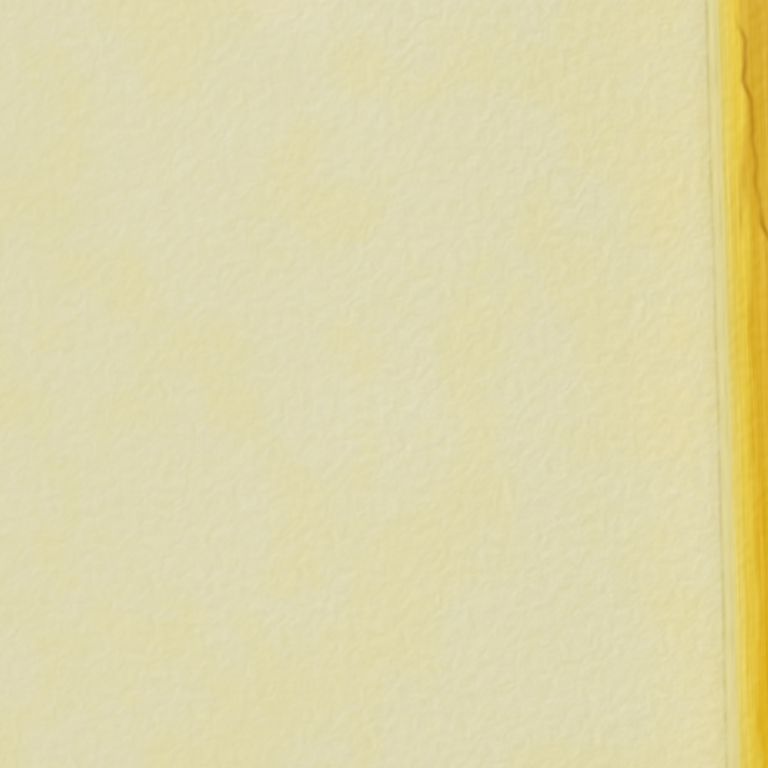
Write a WebGL 1 fragment shader that draws this texture.

```glsl
precision highp float;
// Pale cream paper with fine embossed grain, bordered on the right by a slanted golden wood edge.

uniform vec2 u_resolution;

float hash(vec2 p) {
  return fract(sin(dot(p, vec2(127.1, 311.7))) * 43758.5453);
}

float noise(vec2 p) {
  vec2 i = floor(p);
  vec2 f = fract(p);
  f = f * f * (3.0 - 2.0 * f);
  return mix(mix(hash(i), hash(i + vec2(1.0, 0.0)), f.x),
             mix(hash(i + vec2(0.0, 1.0)), hash(i + vec2(1.0, 1.0)), f.x), f.y);
}

float fbm(vec2 p) {
  float sum = 0.0;
  float amp = 0.5;
  for (int i = 0; i < 4; i++) {
    sum += amp * noise(p);
    p = p * 2.03 + 17.3;
    amp *= 0.5;
  }
  return sum;
}

// Soft bump of the given width around zero.
float bump(float d, float width) {
  return exp(-d * d / (width * width));
}

// Relief of small wrinkles lit from the upper left.
float emboss(vec2 p) {
  return noise(p) - noise(p + vec2(0.55, -0.45));
}

vec3 paper(vec2 uv, float s) {
  vec3 col = vec3(0.874, 0.853, 0.706);
  // Faint broad mottling and warm blotches, stronger to the right.
  col += (fbm(uv * 4.0) - 0.47) * vec3(0.010, 0.012, 0.030);
  float warmth = smoothstep(0.45, 0.75, fbm(uv * vec2(13.0, 11.0) + 5.0) + 0.12 * uv.x);
  col -= warmth * vec3(-0.004, 0.003, 0.030);
  // Fine grain.
  vec2 warp = vec2(noise(uv * 60.0), noise(uv * 60.0 + 31.0)) * 0.012;
  float grain = emboss((uv + warp) * vec2(125.0, 105.0));
  grain += 0.6 * emboss(uv * 230.0 + 9.0);
  col += grain * vec3(0.020, 0.021, 0.027) * (0.75 + 0.5 * uv.x);
  col.b += (noise(uv * 90.0 + 3.0) - 0.5) * 0.022;
  // Pale patch at the top and a faint yellow stain.
  float patchMask = smoothstep(0.07, 0.03, abs(uv.x - 0.38)) * smoothstep(0.94, 0.99, uv.y);
  col += patchMask * vec3(0.008, 0.008, 0.035);
  float blot = bump(length((uv - vec2(0.63, 0.65)) * vec2(1.0, 0.7)), 0.02);
  col -= blot * noise(uv * 70.0) * vec3(0.0, 0.003, 0.055);
  // Warmer towards the border.
  col += bump(s + 0.05, 0.06) * vec3(0.009, 0.003, -0.020);
  col -= smoothstep(-0.026, 0.0, s) * vec3(0.010, 0.017, 0.050);
  return col;
}

vec3 wood(vec2 uv, float s) {
  // Long fibres follow the slanted border.
  float fibre = fbm(vec2(s * 230.0, uv.y * 7.0));
  vec3 gold = mix(vec3(0.89, 0.81, 0.42), vec3(0.90, 0.78, 0.27), smoothstep(0.016, 0.038, s));
  vec3 ochre = mix(vec3(0.87, 0.70, 0.13), vec3(0.85, 0.69, 0.22), uv.y);
  float wobble = (noise(vec2(uv.y * 14.0, 3.0)) - 0.5) * 0.008;
  vec3 col = mix(gold, ochre, smoothstep(0.039, 0.049, s + wobble));
  col += (fibre - 0.47) * vec3(0.08, 0.10, 0.15);
  col += emboss(uv * vec2(150.0, 110.0)) * vec3(0.020, 0.025, 0.045);
  // Dark crack drifting right from the top, and a short stain beside it.
  float drop = 1.0 - uv.y;
  float crackX = 0.960 + 0.12 * drop + (noise(vec2(uv.y * 38.0, 7.0)) - 0.5) * 0.010;
  float crack = bump(uv.x - crackX, 0.0036) * (0.2 + 0.8 * noise(vec2(uv.y * 30.0, 1.0)));
  crack *= smoothstep(0.01, 0.05, drop) * smoothstep(0.36, 0.28, drop);
  float stain = bump(uv.x - 0.965, 0.004) * bump(uv.y - 0.74, 0.045);
  stain *= 0.3 + noise(uv * vec2(200.0, 70.0));
  col -= (crack + 0.6 * stain) * vec3(0.17, 0.22, 0.14);
  return col;
}

void main() {
  vec2 uv = gl_FragCoord.xy / u_resolution;
  // Signed distance to the right of the slanted border line.
  float s = uv.x - mix(0.947, 0.920, uv.y) - (noise(vec2(uv.y * 9.0, 2.0)) - 0.5) * 0.002;

  vec3 col = paper(uv, s);

  // Narrow bevel: broken shadow line, pale rim, second soft line.
  vec3 rim = vec3(0.880, 0.840, 0.600);
  rim += (fbm(vec2(s * 180.0, uv.y * 30.0)) - 0.47) * vec3(0.05, 0.05, 0.09);
  col = mix(col, rim, smoothstep(0.0, 0.005, s));
  float broken = 0.45 + 0.75 * noise(vec2(uv.y * 45.0, 5.0));
  col -= broken * bump(s, 0.0026) * vec3(0.040, 0.048, 0.090);
  col -= bump(s - 0.011, 0.0025) * vec3(0.015, 0.020, 0.050);

  col = mix(col, wood(uv, s), smoothstep(0.011, 0.020, s));
  gl_FragColor = vec4(clamp(col, 0.0, 1.0), 1.0);
}
```
